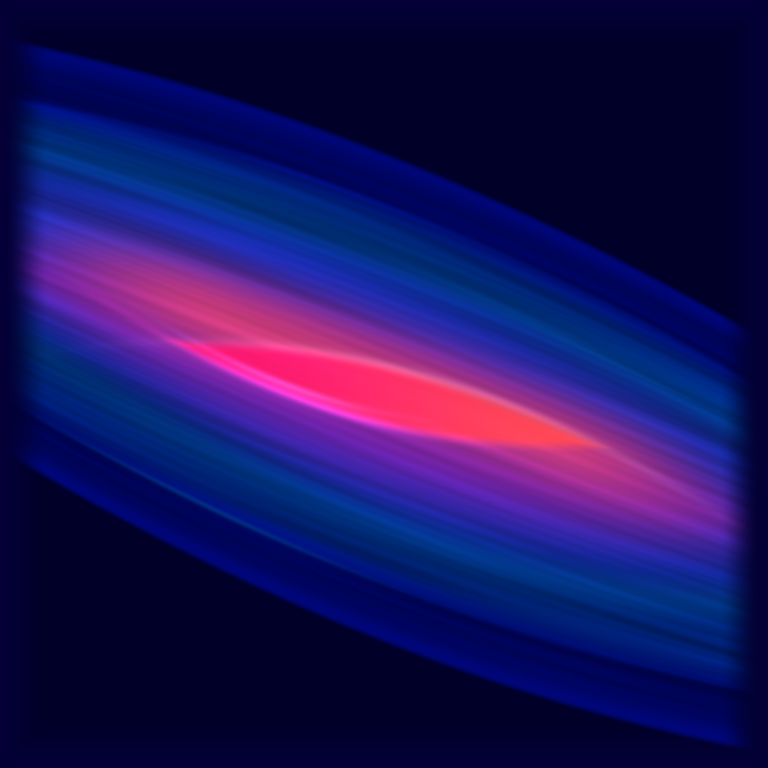
Write a Shadertoy shader that draws this background.

```glsl
// Draws a glowing, lens-shaped veil of blue light with a hot pink core on dark navy.

// Parabola through height a at the middle, with slope b and bend c.
float arc(float u, float a, float b, float c) {
    return a + u * (b + u * c);
}

float bell(float d, float width) {
    return exp(-d * d / (width * width));
}

// Thin light that starts at an edge and fades inward.
float rim(float d, float width) {
    return smoothstep(-0.005, 0.005, d) * exp(-max(d, 0.0) / width);
}

vec2 hashGradient(vec2 cell) {
    float angle = 6.2832 * fract(sin(dot(cell, vec2(127.1, 311.7))) * 43758.5);
    return vec2(cos(angle), sin(angle));
}

float gradientNoise(vec2 p) {
    vec2 i = floor(p), f = fract(p);
    vec2 w = f * f * f * (f * (f * 6.0 - 15.0) + 10.0);
    vec2 e = vec2(1.0, 0.0);
    float low = mix(dot(hashGradient(i), f),
                    dot(hashGradient(i + e), f - e), w.x);
    float high = mix(dot(hashGradient(i + e.yx), f - e.yx),
                     dot(hashGradient(i + 1.0), f - 1.0), w.x);
    return mix(low, high, w.y);
}

void mainImage(out vec4 fragColor, in vec2 fragCoord) {
    vec2 uv = fragCoord / iResolution.xy;
    float u = uv.x - 0.5;
    float depth = 1.0 - uv.y;

    // Navy ground, a little lighter at the border
    vec2 border = min(uv, 1.0 - uv);
    vec3 ground = mix(vec3(0.015, 0.0, 0.215), vec3(0.0, 0.0, 0.16),
                      smoothstep(0.0, 0.06, min(border.x, border.y)));
    vec3 color = ground;

    // Outer veil
    float top = arc(u, 0.20, 0.395, 0.19);
    float bottom = arc(u, 0.835, 0.395, -0.21);
    float above = depth - top, below = bottom - depth;
    color = mix(color, vec3(0.0, 0.012, 0.32), smoothstep(-0.004, 0.012, min(above, below)));
    color += vec3(0.0, 0.02, 0.26) * (rim(above, 0.018) + rim(below, 0.02));

    // Streaks that follow the bending of the veil
    float level = (depth - top) / (bottom - top);
    float streak = gradientNoise(vec2(u * 1.6 + level * 3.0, level * 30.0))
                 + 0.6 * gradientNoise(vec2(u * 3.0 + 7.0, level * 75.0));

    // Second veil
    above = depth - arc(u, 0.265, 0.385, 0.21);
    below = arc(u, 0.76, 0.39, -0.2) - depth;
    color = mix(color, vec3(0.0, 0.12, 0.44), smoothstep(-0.006, 0.035, min(above, below)));
    color += vec3(0.0, 0.035, 0.16) * (rim(above, 0.022) + rim(below, 0.014));
    color += vec3(0.0, 0.13, 0.08) * bell(below, 0.004) * bell(u + 0.22, 0.17);

    // Teal bands and the blue between them
    above = depth - arc(u, 0.338, 0.39, 0.2);
    below = arc(u, 0.683, 0.37, -0.32) - depth;
    color = mix(color, vec3(0.0, 0.23, 0.52),
                0.75 * max(bell(above, 0.035), bell(below, 0.03)));
    color = mix(color, vec3(0.09, 0.16, 0.67), smoothstep(-0.015, 0.065, min(above, below)));
    color += vec3(0.0, 0.05, 0.09) * bell(above, 0.006) * bell(u - 0.24, 0.15);
    color *= 1.0 + 0.28 * streak * smoothstep(0.0, 0.1, level) * smoothstep(1.0, 0.9, level);

    // Violet lens
    above = depth - arc(u, 0.395, 0.36, 0.30);
    below = arc(u, 0.655, 0.35, -0.38) - depth;
    float violet = smoothstep(-0.02, 0.09, min(above, below));
    color = mix(color, vec3(0.42, 0.12, 0.66) * (1.0 + 0.15 * streak), violet);

    // Warm haze along the axis
    float axis = depth - arc(u, 0.492, 0.37, 0.0);
    float haze = bell(axis, 0.058) * smoothstep(0.52, 0.2, abs(u));
    color = mix(color, vec3(0.83, 0.24, 0.46) * (1.0 + 0.12 * streak), haze * 0.92);

    // Hot core
    above = depth - arc(u, 0.476, 0.24, 0.46);
    below = arc(u, 0.553, 0.25, -0.53) - depth;
    float core = smoothstep(-0.008, 0.012, min(above, below));
    vec3 hot = mix(vec3(1.0, 0.10, 0.45), vec3(1.0, 0.28, 0.34), smoothstep(-0.2, 0.25, u));
    color = mix(color, hot * (1.0 + 0.08 * streak), core);

    // Bright strands on the upper and lower sides of the core
    float strand = depth - arc(u, 0.538, 0.2, -0.71);
    color += vec3(0.12, 0.16, 0.16) * bell(above, 0.007) * bell(u - 0.06, 0.28);
    color += vec3(0.35, 0.10, 0.30) * bell(below, 0.007) * bell(u + 0.1, 0.18);
    color += vec3(0.10, 0.16, 0.32) * bell(strand, 0.005) * bell(u + 0.13, 0.11);

    // Soft fade at both sides
    float sides = smoothstep(0.005, 0.065, uv.x) * smoothstep(0.01, 0.065, 1.0 - uv.x);
    fragColor = vec4(clamp(mix(ground, color, sides), 0.0, 1.0), 1.0);
}
```
